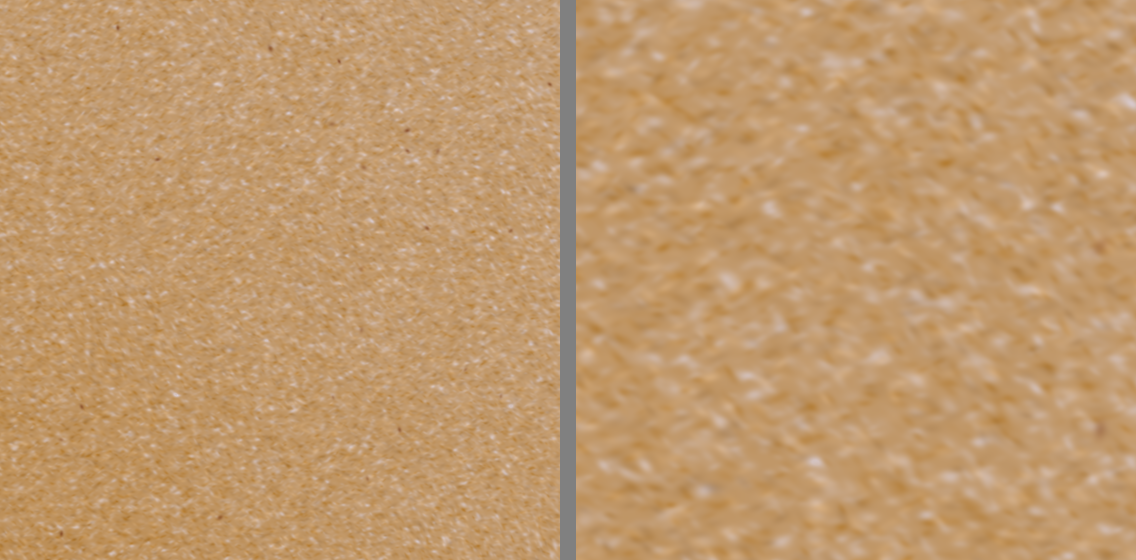
Left, the full canvas; right, a detail of the centre.
Reproduce this texture procedurally as a WebGL 2 fragment shader.

```glsl
#version 300 es
precision highp float;
// Fine sandy surface: warm tan ground, short tilted grains and soft pale flecks.
// Each grain layer sums oriented Gaussian spots scattered on a jittered grid;
// a slow flow field turns the spots, and a few rust specks finish the surface.

#define GROUND vec3(0.754, 0.594, 0.411)
#define TINT vec3(0.23, 0.50, 1.0)
#define RUST vec3(0.53, 0.29, 0.14)
#define GRAIN_CONTRAST 0.105
#define FLECK_CONTRAST 0.26
#define SHADE_CONTRAST 0.05
#define GRAIN_SIZE vec2(0.0036, 0.0018)
#define FLECK_SIZE vec2(0.0040, 0.0025)
#define SPECK_SIZE vec2(0.0042, 0.0028)
#define SPECK_CHANCE 0.09
#define TILT -0.15

uniform vec2 u_resolution;
out vec4 fragColor;

// Integer hash giving three values in 0..1 for a cell and a layer seed.
vec3 hash3(vec2 cell, float seed) {
    uvec3 v = uvec3(ivec3(vec3(cell, seed)) + 4096);
    v = v * 1664525u + 1013904223u;
    v.x += v.y * v.z; v.y += v.z * v.x; v.z += v.x * v.y;
    v ^= v >> 16u;
    v.x += v.y * v.z; v.y += v.z * v.x; v.z += v.x * v.y;
    return vec3(v >> 8u) / 16777216.0;
}

// Smooth value noise in -1..1.
float slowNoise(vec2 p, float seed) {
    vec2 cell = floor(p);
    vec2 f = fract(p);
    f = f * f * (3.0 - 2.0 * f);
    float low = mix(hash3(cell, seed).x, hash3(cell + vec2(1, 0), seed).x, f.x);
    float high = mix(hash3(cell + vec2(0, 1), seed).x, hash3(cell + vec2(1, 1), seed).x, f.x);
    return 2.0 * mix(low, high, f.y) - 1.0;
}

// Gaussian spot stretched along the given angle.
float spot(vec2 offset, vec2 size, float angle) {
    float c = cos(angle), s = sin(angle);
    vec2 q = vec2(c * offset.x + s * offset.y, c * offset.y - s * offset.x) / size;
    return exp(-0.5 * dot(q, q));
}

// Sum of spots: signed strengths for grain, rare strong ones for flecks.
float scatter(vec2 p, float cells, vec2 size, float flow, bool signedGrain, float seed) {
    vec2 home = floor(p * cells);
    float total = 0.0;
    for (int y = -1; y <= 1; y++) {
        for (int x = -1; x <= 1; x++) {
            vec2 cell = home + vec2(x, y);
            vec3 place = hash3(cell, seed);
            vec3 form = hash3(cell, seed + 1.0);
            float strength = signedGrain ? 2.0 * place.z - 1.0 : pow(place.z, 4.0);
            float angle = flow + 1.5 * (form.x - 0.5);
            vec2 scale = size * mix(0.75, 1.2, form.y);
            total += strength * spot(p - (cell + place.xy) / cells, scale, angle);
        }
    }
    return total;
}

// Sparse isolated specks, as coverage in 0..1.
float specks(vec2 p, float cells) {
    vec2 cell = floor(p * cells);
    vec3 place = hash3(cell, 31.0);
    vec3 form = hash3(cell, 32.0);
    vec2 center = (cell + 0.2 + 0.6 * place.xy) / cells;
    float present = step(place.z, SPECK_CHANCE) * mix(0.35, 0.9, form.x);
    return present * spot(p - center, SPECK_SIZE * mix(0.6, 1.0, form.z), 3.0 * form.y);
}

void main() {
    vec2 p = gl_FragCoord.xy / u_resolution.y;
    float flow = TILT + 0.4 * slowNoise(p * 5.0, 3.0);

    // Grain, flecks and neutral shading
    float grain = scatter(p, 110.0, GRAIN_SIZE, flow, true, 11.0)
                + scatter(p + 0.37, 104.0, GRAIN_SIZE, flow, true, 15.0);
    float fleck = scatter(p, 80.0, FLECK_SIZE, flow, false, 19.0);
    float shade = scatter(p, 92.0, GRAIN_SIZE * 1.15, flow, true, 23.0);

    // Broad drift: richer at the lower left, greyer at the upper right
    float drift = 0.035 * (p.x + p.y - 1.0) - 0.03 * exp(-6.0 * dot(p, p));
    drift += 0.009 * slowNoise(p * 9.0, 7.0);

    float tone = GRAIN_CONTRAST * grain + FLECK_CONTRAST * min(fleck, 1.25) + drift;
    vec3 color = GROUND + TINT * tone + SHADE_CONTRAST * shade;
    color = mix(color, RUST, specks(p, 16.0));
    fragColor = vec4(clamp(color, 0.0, 1.0), 1.0);
}
```
